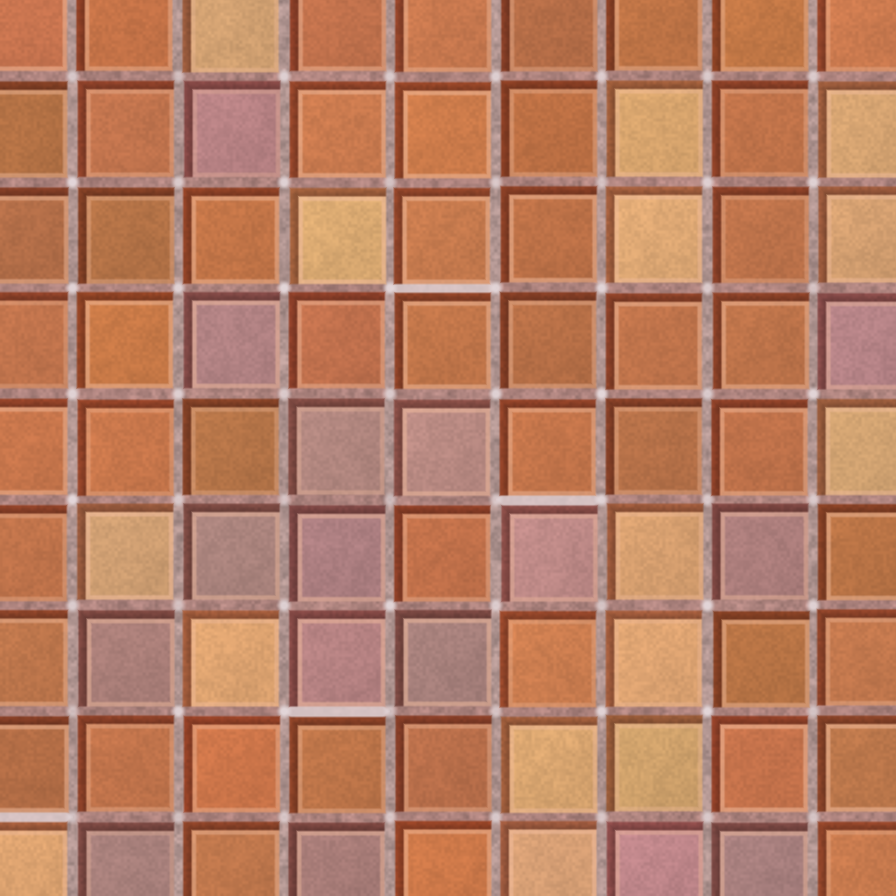
A Shadertoy shader for this pattern:

```glsl
const float PITCH = 0.1181;                  // tile spacing, canvas heights
const vec2 ORIGIN = vec2(0.081, 0.0880);     // one grout crossing
const float GROUT = 0.046;                   // half width; all below in tiles
const float SHADOW = 0.080;                  // dark bevel, left and top
const float RIM = 0.042;                     // pale edge around the face
const float JITTER = 0.010;                  // placement error of each tile
const float SOFT = 0.014;                    // softness of the edges
const float GLINT_RADIUS = 0.085;
const float MAUVE_SHARE = 0.28;
const float PEACH_SHARE = 0.22;
const float BRIGHT_JOINT_SHARE = 0.04;
const vec3 ORANGE = vec3(0.75, 0.455, 0.285);
const vec3 MAUVE = vec3(0.70, 0.515, 0.505);
const vec3 PEACH = vec3(0.86, 0.65, 0.45);
const vec3 SHADOW_TINT = vec3(0.69, 0.53, 0.50);
const vec3 RIM_LIGHT = vec3(0.95, 0.74, 0.62);
const vec3 GROUT_UPRIGHT = vec3(0.67, 0.565, 0.55);
const vec3 GROUT_LEVEL = vec3(0.66, 0.50, 0.48);
const vec3 GLINT = vec3(0.89, 0.84, 0.85);

// Integer hash of a lattice point, 0 to 1
float hash(vec2 cell, int seed) {
    ivec2 c = ivec2(cell);
    uint h = uint(c.x) * 1597u ^ uint(c.y) * 51749u ^ uint(seed) * 7919u;
    h = h * 747796u + 28913u;
    h = ((h >> ((h >> 28u) + 4u)) ^ h) * 277803u;
    h ^= h >> 15u;
    h *= 73939u;
    h ^= h >> 13u;
    return float(h & 65535u) / 65535.0;
}

float noise(vec2 p, int seed) {
    vec2 i = floor(p), f = fract(p);
    f = f * f * (3.0 - 2.0 * f);
    float low = mix(hash(i, seed), hash(i + vec2(1, 0), seed), f.x);
    float high = mix(hash(i + vec2(0, 1), seed), hash(i + 1.0, seed), f.x);
    return mix(low, high, f.y);
}

// Smoothed step from 0 to 1 around an edge
float rise(float edge, float x, float soft) {
    return smoothstep(edge - soft, edge + soft, x);
}

vec3 glassColor(vec2 id) {
    float pick = hash(id, 1);
    vec3 color = pick < MAUVE_SHARE ? MAUVE
               : pick < MAUVE_SHARE + PEACH_SHARE ? PEACH : ORANGE;
    vec3 drift = vec3(hash(id, 2), hash(id, 3), hash(id, 4)) - 0.5;
    return color * (1.0 + 0.09 * drift.x) + 0.035 * drift;
}

vec3 groutColor(vec2 p, vec2 id, float grain) {
    vec2 line = floor(p + 0.5);
    vec2 away = abs(p - line);
    float upright = smoothstep(-0.03, 0.03, away.y - away.x);
    vec3 color = mix(GROUT_LEVEL, GROUT_UPRIGHT, upright);
    color *= 0.92 + 0.20 * noise(p * 14.0, 5) + 0.15 * grain;

    // A few level joints catch the light
    float bright = step(hash(vec2(id.x, line.y), 6), BRIGHT_JOINT_SHARE);
    color = mix(color, GLINT, 0.75 * bright * (1.0 - upright));

    // Pale crossings of uneven strength
    float crossing = 1.0 - smoothstep(0.02, GLINT_RADIUS, length(away));
    return mix(color, GLINT, crossing * (0.65 + 0.35 * hash(line, 7)));
}

void mainImage(out vec4 fragColor, in vec2 fragCoord) {
    vec2 uv = fragCoord / iResolution.y;
    vec2 p = (uv - ORIGIN) / PITCH;
    vec2 id = floor(p);
    float soft = max(SOFT, 0.75 / (iResolution.y * PITCH));
    float grain = noise(p * 34.0, 8) - 0.5;

    // Distances from the shaded left and top sides, and the lit ones
    vec2 offset = JITTER * (vec2(hash(id, 9), hash(id, 10)) * 2.0 - 1.0);
    vec2 local = fract(p) + offset;
    vec2 shaded = vec2(local.x, 1.0 - local.y) - GROUT;
    vec2 lit = vec2(1.0 - local.x, local.y) - GROUT;
    float nearShade = min(shaded.x, shaded.y);
    float nearLit = min(lit.x, lit.y);

    // Glass face with fine grain, mottling and a gentle slope of light
    vec3 base = glassColor(id);
    float mottle = noise(p * 7.0, 11) - 0.5;
    vec3 color = base * (1.0 + 0.09 * grain + 0.05 * mottle);
    color *= 1.0 + 0.05 * (local.y - local.x);

    // Pale rim, stronger on some tiles
    float inner = rise(SHADOW + RIM, nearShade, soft)
                * rise(RIM, nearLit, soft);
    float rimStrength = 0.30 + 0.25 * hash(id, 12);
    color = mix(color, RIM_LIGHT, (1.0 - inner) * rimStrength);

    // Dark bevel, deepest next to the glass
    float depth = smoothstep(0.0, SHADOW, nearShade);
    vec3 bevel = base * SHADOW_TINT * mix(1.10, 0.90, depth);
    bevel *= 1.0 + 0.12 * grain;
    color = mix(bevel, color, rise(SHADOW, nearShade, soft));

    // Grout between tiles
    float tile = rise(0.0, min(nearShade, nearLit), soft);
    color = mix(groutColor(p, id, grain), color, tile);

    fragColor = vec4(clamp(color, 0.0, 1.0), 1.0);
}
```
